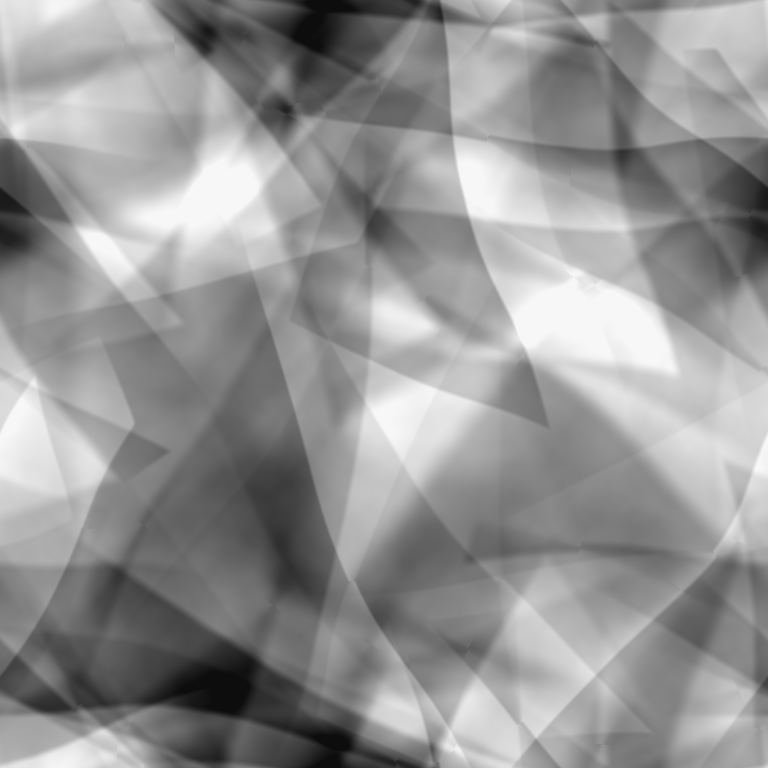
This texture is drawn by a three.js fragment shader. Its source:

```glsl
// Smoky grey field of overlapping translucent shards, twisted and pinched like folded film.
#define SHARD_COUNT 56
#define BASE_GREY 0.535
#define SHARD_CONTRAST 1.05
#define CLOUD_CONTRAST 0.42
#define MOTTLE_CONTRAST 0.09
#define WARP_AMOUNT 0.045
#define EDGE_SHARP 0.003
#define EDGE_SOFT 0.028
#define SEED 7.0

varying vec2 vUv;

float hash21(vec2 p) {
  vec3 h = fract(vec3(p.xyx) * 0.1031);
  h += dot(h, h.yzx + 33.33);
  return fract((h.x + h.y) * h.z);
}

vec4 hash41(float n) {
  vec4 h = fract(n * vec4(0.1031, 0.1030, 0.0973, 0.1099));
  h += dot(h, h.wzxy + 33.33);
  return fract((h.xxyz + h.yzzw) * h.zywx);
}

// Value noise that wraps after a whole number of cells, centred on zero.
float wrapNoise(vec2 p, float cells, float seed) {
  vec2 cell = floor(p * cells);
  vec2 f = fract(p * cells);
  f = f * f * f * (f * (f * 6.0 - 15.0) + 10.0);
  vec2 lo = mod(cell, cells) + seed;
  vec2 hi = mod(cell + 1.0, cells) + seed;
  float bottom = mix(hash21(lo), hash21(vec2(hi.x, lo.y)), f.x);
  float top = mix(hash21(vec2(lo.x, hi.y)), hash21(hi), f.x);
  return mix(bottom, top, f.y) - 0.5;
}

float wrapFbm(vec2 p, float cells, float seed) {
  float sum = 0.0;
  float gain = 1.0;
  for (int i = 0; i < 4; i++) {
    sum += gain * wrapNoise(p, cells, seed);
    cells *= 2.0;
    gain *= 0.5;
    seed += 19.0;
  }
  return sum;
}

// One twisted ribbon: two wedges meeting at a pinch, shaded from edge to edge.
float shard(vec2 p, float id, float tone) {
  vec4 place = hash41(id * 17.3 + SEED);
  vec4 form = hash41(id * 29.7 + SEED + 411.0);
  vec2 q = fract(p - place.xy + 0.5) - 0.5;
  float angle = place.z * 6.2832;
  vec2 axis = vec2(cos(angle), sin(angle));
  float along = dot(q, axis);
  float across = dot(q, vec2(-axis.y, axis.x));
  across += (form.x - 0.5) * 0.7 * along * along;

  float maxWidth = mix(0.05, 0.17, form.y) * (tone < 0.0 ? 0.8 : 1.1);
  float twist = (along - mix(-0.35, 0.35, form.z)) * 2.4;
  float halfWidth = maxWidth * abs(twist) + 0.004;
  float edge = mix(EDGE_SHARP, EDGE_SOFT, form.w * form.w);

  float body = smoothstep(-edge, edge, halfWidth - abs(across));
  float cut = mix(0.12, 0.45, place.w) - along - across * (form.w - 0.5);
  body *= smoothstep(-edge, edge, cut);
  body *= 1.0 - smoothstep(0.22, 0.48, length(q));

  float side = clamp(across / halfWidth, -1.0, 1.0) * (twist < 0.0 ? -1.0 : 1.0);
  float shade = mix(0.25, 1.0, 0.5 + 0.5 * side);
  float strength = mix(0.07, 0.2, fract(place.w * 7.0 + form.x));
  return tone * strength * shade * body;
}

void main() {
  // Gentle bending of all straight edges
  vec2 bend = vec2(wrapNoise(vUv, 4.0, 31.0), wrapNoise(vUv, 4.0, 67.0));
  vec2 p = vUv + WARP_AMOUNT * bend;

  // Broad clouds and faint grain
  float grey = BASE_GREY;
  grey += CLOUD_CONTRAST * wrapNoise(p, 3.0, 5.0);
  grey += 0.4 * CLOUD_CONTRAST * wrapNoise(p, 6.0, 83.0);
  grey += MOTTLE_CONTRAST * wrapFbm(p, 10.0, 140.0);

  // Alternating light and dark shards
  for (int i = 0; i < SHARD_COUNT; i++) {
    float id = float(i) + 1.0;
    float tone = mod(id, 2.0) < 0.5 ? -1.1 : 1.0;
    grey += SHARD_CONTRAST * shard(p, id, tone);
  }

  gl_FragColor = vec4(vec3(clamp(grey, 0.05, 0.97)), 1.0);
}
```
